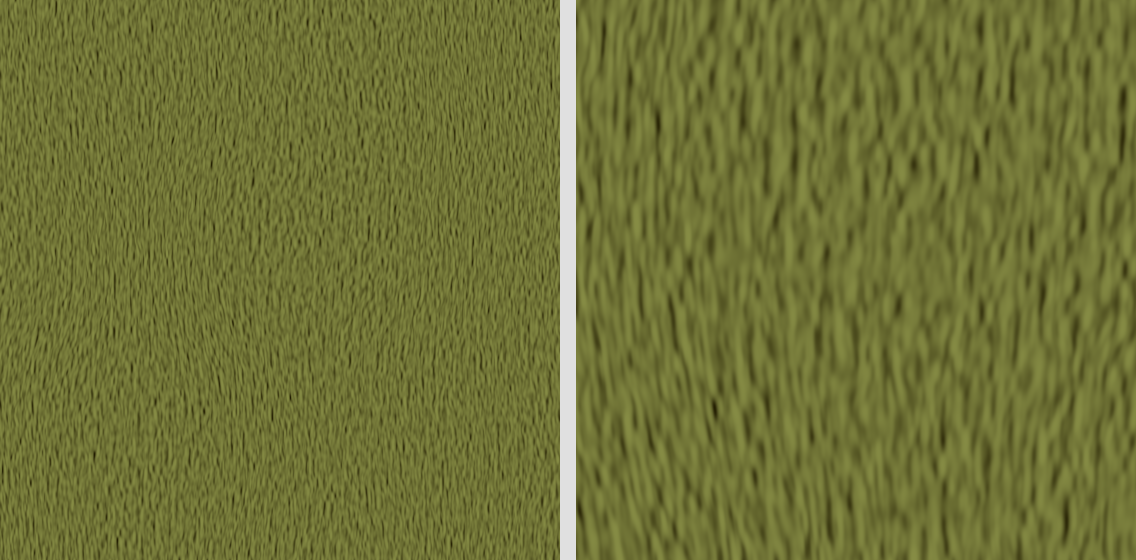
Left: the whole. Right: its middle third, enlarged.
A WebGL 2 fragment shader for this texture:

```glsl
#version 300 es
precision highp float;
// Short olive pile: fine, nearly upright strokes with soft lights and deeper gaps.
// Two stretched layers of sideways gradient noise are bent by slower noise, then
// skewed towards the dark side and mapped onto a narrow olive ramp.

#define COARSE_GRAIN vec2(160.0, 60.0)  // cells per canvas, across and up
#define FINE_GRAIN   vec2(213.0, 84.0)
#define FINE_AMOUNT  0.7
#define ROW_SHEAR    0.37               // tilts the rows so strokes do not line up
#define UPRIGHT      0.3                // share of upward slope in the relief
#define LEAN_BROAD   0.045              // sway of whole patches
#define LEAN_LOCAL   0.0035             // sway of single strokes
#define TONE_GAIN    5.4                // brings the noise to unit deviation
#define DARK_SKEW    0.13               // deepens gaps, flattens lights
#define BASE_OLIVE   vec3(0.431, 0.444, 0.205)
#define TONE_STEP    vec3(0.046, 0.051, 0.031)

uniform vec2 u_resolution;
out vec4 fragColor;

// Integer hash of a lattice cell, from 0 to 1.
float hash(ivec2 cell) {
    uint h = uint(cell.x) * 1597334677u ^ uint(cell.y) * 3812015801u;
    h = (h ^ (h >> 16)) * 2246822519u;
    h = (h ^ (h >> 13)) * 3266489917u;
    h ^= h >> 16;
    return float(h >> 8) / 16777216.0;
}

// Contribution of one lattice corner: a random slope, mostly sideways.
float corner(ivec2 cell, vec2 offset) {
    float angle = 6.28319 * hash(cell);
    return dot(vec2(cos(angle), UPRIGHT * sin(angle)), offset);
}

float gradientNoise(vec2 p) {
    ivec2 cell = ivec2(floor(p));
    vec2 f = fract(p);
    vec2 w = f * f * f * (f * (f * 6.0 - 15.0) + 10.0);
    float low  = mix(corner(cell, f),
                     corner(cell + ivec2(1, 0), f - vec2(1.0, 0.0)), w.x);
    float high = mix(corner(cell + ivec2(0, 1), f - vec2(0.0, 1.0)),
                     corner(cell + ivec2(1, 1), f - vec2(1.0, 1.0)), w.x);
    return mix(low, high, w.y);
}

void main() {
    vec2 uv = gl_FragCoord.xy / u_resolution;

    // Sideways bending varies the direction of the strokes.
    vec2 p = uv;
    p.x += LEAN_BROAD * gradientNoise(uv * 3.0 + 11.3);
    p.x += LEAN_LOCAL * gradientNoise(uv * 32.0 + 47.6);

    // Pile relief from two stretched layers, sheared in opposite ways.
    vec2 shear = vec2(0.0, ROW_SHEAR * p.x);
    float relief = gradientNoise((p + shear) * COARSE_GRAIN + 83.2)
                 + FINE_AMOUNT * gradientNoise((p - shear) * FINE_GRAIN + 391.7);

    // Uneven contrast: long dark tail, gentle highlights.
    float tone = relief * TONE_GAIN;
    tone -= DARK_SKEW * (tone * tone - 1.0);

    fragColor = vec4(clamp(BASE_OLIVE + tone * TONE_STEP, 0.0, 1.0), 1.0);
}
```
